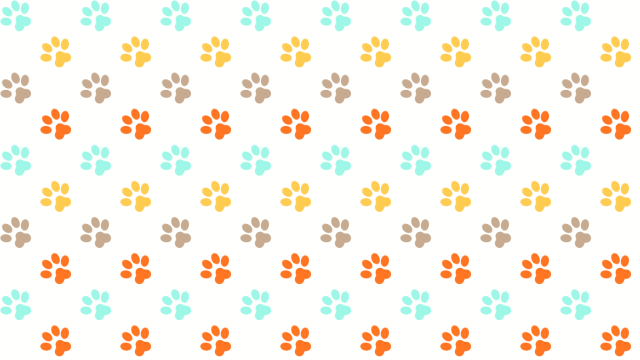
Give the GLSL for this pattern, as a Shadertoy shader.

```glsl
// Staggered rows of tilted paw prints on white, eight to a row.
// Each print is a smooth union of three discs for the pad, plus four
// ellipses fanned around it; the row index picks the colour.

float smoothUnion(float a, float b, float k) {
    float h = max(k - abs(a - b), 0.0) / k;
    return min(a, b) - 0.25 * h * h * k;
}

float ellipse(vec2 p, vec2 radii) {
    return (length(p / radii) - 1.0) * radii.y;
}

// Pad: one lobe towards the toes and two at the heel.
float pad(vec2 p) {
    float front = length(p - vec2(8.0, -6.5)) - 8.0;
    float heelLeft = length(p - vec2(7.0, -19.5)) - 8.3;
    float heelRight = length(p - vec2(19.5, -10.0)) - 8.3;
    return smoothUnion(smoothUnion(front, heelLeft, 5.0), heelRight, 5.0);
}

// Paw print, about 56 units wide, with toes pointing away from the pad.
float paw(vec2 p) {
    float d = pad(p);
    vec2 fanCentre = vec2(13.0, -13.0);
    for (int i = 0; i < 4; i++) {
        float toe = float(i);
        float angle = radians(175.0 - 31.0 * toe);
        float reach = 35.0 - 2.8 * (toe - 1.3) * (toe - 1.3);
        vec2 along = vec2(cos(angle), sin(angle));
        vec2 across = vec2(-along.y, along.x);
        vec2 q = p - fanCentre - along * reach;
        d = min(d, ellipse(vec2(dot(q, along), dot(q, across)), vec2(10.2, 7.2)));
    }
    return d;
}

// Four colours in turn; the tenth row down is orange again.
vec3 rowColour(float row) {
    float turn = row == 9.0 ? 3.0 : mod(row, 4.0);
    if (turn < 0.5) return vec3(0.62, 0.97, 0.90);
    if (turn < 1.5) return vec3(1.00, 0.80, 0.32);
    if (turn < 2.5) return vec3(0.78, 0.67, 0.57);
    return vec3(1.00, 0.46, 0.13);
}

void mainImage(out vec4 fragColor, in vec2 fragCoord) {
    // One unit is the spacing of prints; y runs down from the top edge.
    vec2 p = vec2(fragCoord.x, iResolution.y - fragCoord.y) * 8.0 / iResolution.x;
    p -= vec2(0.195, 0.198);

    // Nearest print, with odd rows shifted by half a space.
    float rowPitch = 0.4514;
    float row = floor(p.y / rowPitch + 0.5);
    float x = p.x - 0.5 * mod(row, 2.0);
    vec2 local = vec2(x - floor(x + 0.5), row * rowPitch - p.y) * 144.0;

    float pixel = 1152.0 / iResolution.x;
    float ink = 1.0 - smoothstep(-0.7 * pixel, 0.7 * pixel, paw(local));
    fragColor = vec4(mix(vec3(1.0, 1.0, 0.995), rowColour(row), ink), 1.0);
}
```
